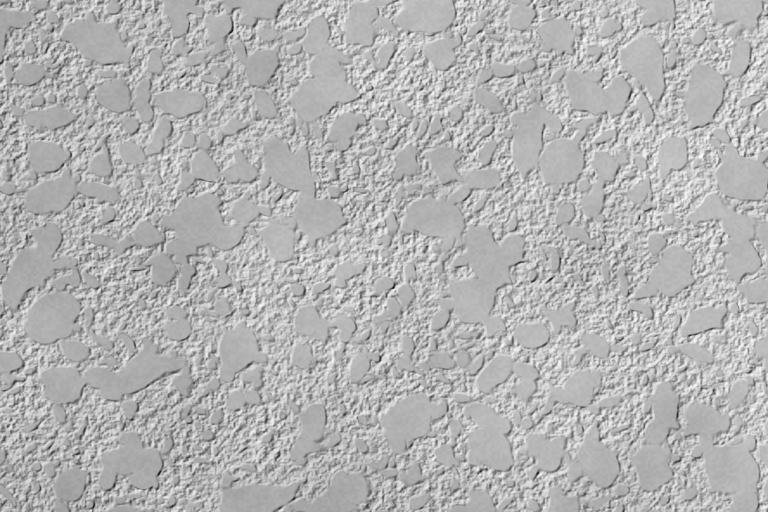
Reproduce this texture procedurally as a WebGL 1 fragment shader.

```glsl
precision highp float;
// Knockdown plaster: smooth flattened islands over a gritty grey ground.
// Scattered warped ellipses merge into plateaus, value noise roughens the gaps,
// and the height difference toward a raking light gives the relief shading.

uniform vec2 u_resolution;

// Lengths are fractions of the canvas height.
const vec2 LIGHT_DIR = vec2(-0.8, 0.6);
const float LIGHT_STEP = 0.0034;
const float RELIEF_GAIN = 0.54;
const float HIGHLIGHT_SOFTNESS = 2.4;
const float RIM_SHADE = 0.05;
const float ISLAND_GREY = 0.696;
const float GROUND_GREY = 0.732;
const float ISLAND_HEIGHT = 0.36;
const float EDGE_WIDTH = 0.0027;
const float MERGE_RADIUS = 0.0027;
const float LARGE_CELL = 0.150;
const float MEDIUM_CELL = 0.082;
const float SMALL_CELL = 0.046;
const float TINY_CELL = 0.029;
const float GRIT_FREQUENCY = 80.0;
const float SURFACE_GRAIN = 0.045;
const float SURFACE_MOTTLE = 0.035;
const float BROAD_MOTTLE = 0.06;

float hash(vec2 p) {
  vec3 q = fract(vec3(p.xyx) * 0.1031);
  q += dot(q, q.yzx + 33.33);
  return fract((q.x + q.y) * q.z);
}

float noise(vec2 p) {
  vec2 i = floor(p);
  vec2 f = fract(p);
  f = f * f * (3.0 - 2.0 * f);
  float low = mix(hash(i), hash(i + vec2(1.0, 0.0)), f.x);
  float high = mix(hash(i + vec2(0.0, 1.0)), hash(i + vec2(1.0, 1.0)), f.x);
  return mix(low, high, f.y);
}

vec2 noise2(vec2 p) {
  return vec2(noise(p), noise(p + vec2(47.3, 91.7))) - 0.5;
}

// Sum of exponential falloffs from one layer of randomly turned ellipses.
float blobLayer(vec2 p, float cell, float density, vec2 radii, float seed) {
  vec2 base = floor(p / cell);
  float sum = 0.0;
  for (int y = -1; y <= 1; y++) {
    for (int x = -1; x <= 1; x++) {
      vec2 id = base + vec2(float(x), float(y));
      vec2 key = id + seed;
      vec2 jitter = vec2(hash(key), hash(key + 17.7));
      vec2 q = p / cell - id - mix(vec2(0.12), vec2(0.88), jitter);
      float angle = 6.2832 * hash(key + 31.1);
      float c = cos(angle);
      float s = sin(angle);
      q = vec2(c * q.x + s * q.y, c * q.y - s * q.x);
      float stretch = 1.0 + 0.45 * hash(key + 53.9);
      float radius = mix(radii.x, radii.y, hash(key + 71.3));
      float dist = (length(q * vec2(1.0 / stretch, stretch)) - radius) / stretch;
      float present = step(hash(key + 89.5), density);
      sum += present * exp(-dist * cell / MERGE_RADIUS);
    }
  }
  return sum;
}

// Coverage of the flat islands: 1 on a plateau, 0 in the gaps.
float islands(vec2 p) {
  p += 0.026 * noise2(p * 17.0) + 0.007 * noise2(p * 45.0 + 5.0);
  float sum = blobLayer(p, LARGE_CELL, 0.62, vec2(0.15, 0.35), 11.0);
  sum += blobLayer(p, MEDIUM_CELL, 0.64, vec2(0.15, 0.36), 143.0);
  sum += blobLayer(p, SMALL_CELL, 0.56, vec2(0.14, 0.34), 277.0);
  sum += blobLayer(p, TINY_CELL, 0.38, vec2(0.14, 0.30), 391.0);
  float dist = -MERGE_RADIUS * log(sum + 0.0001);
  return 1.0 - smoothstep(-EDGE_WIDTH, EDGE_WIDTH, dist);
}

// Zero-mean roughness whose strength drifts from place to place.
float grit(vec2 p) {
  vec2 q = p * GRIT_FREQUENCY;
  float sum = noise(q) - 0.5;
  sum += 0.85 * (noise(q * 2.03 + 19.0) - 0.5);
  sum += 0.34 * (noise(q * 3.7 + 61.0) - 0.5);
  return sum * mix(0.75, 1.3, noise(p * 17.0 + 29.0));
}

// Returns surface height and island coverage.
vec2 surface(vec2 p) {
  float plate = islands(p);
  float plateau = ISLAND_HEIGHT + 0.18 * noise(p * 36.0);
  return vec2(mix(grit(p), plateau, plate), plate);
}

void main() {
  vec2 p = gl_FragCoord.xy / u_resolution.y;
  vec2 uv = gl_FragCoord.xy / u_resolution;

  // Relief: faces turned to the light brighten, the far rims darken.
  vec2 here = surface(p - 0.5 * LIGHT_STEP * LIGHT_DIR);
  vec2 lit = surface(p + 0.5 * LIGHT_STEP * LIGHT_DIR);
  float relief = RELIEF_GAIN * (here.x - lit.x);
  relief /= 1.0 + HIGHLIGHT_SOFTNESS * max(relief, 0.0);

  // Local grey with a darker crease along island edges.
  float plate = 0.5 * (here.y + lit.y);
  float grey = mix(GROUND_GREY, ISLAND_GREY, plate) + relief;
  grey -= RIM_SHADE * 4.0 * plate * (1.0 - plate);

  // Faint surface grain, mottling and uneven illumination.
  grey += SURFACE_GRAIN * (noise(p * 190.0 + 7.0) - 0.5);
  grey += SURFACE_MOTTLE * (noise(p * 24.0 + 3.0) - 0.5);
  grey += BROAD_MOTTLE * (noise(p * 6.0 + 13.0) - 0.5);
  grey += 0.06 * (uv.x - 0.5) + 0.02 * (uv.y - 0.5);
  gl_FragColor = vec4(vec3(clamp(grey, 0.0, 1.0)), 1.0);
}
```
